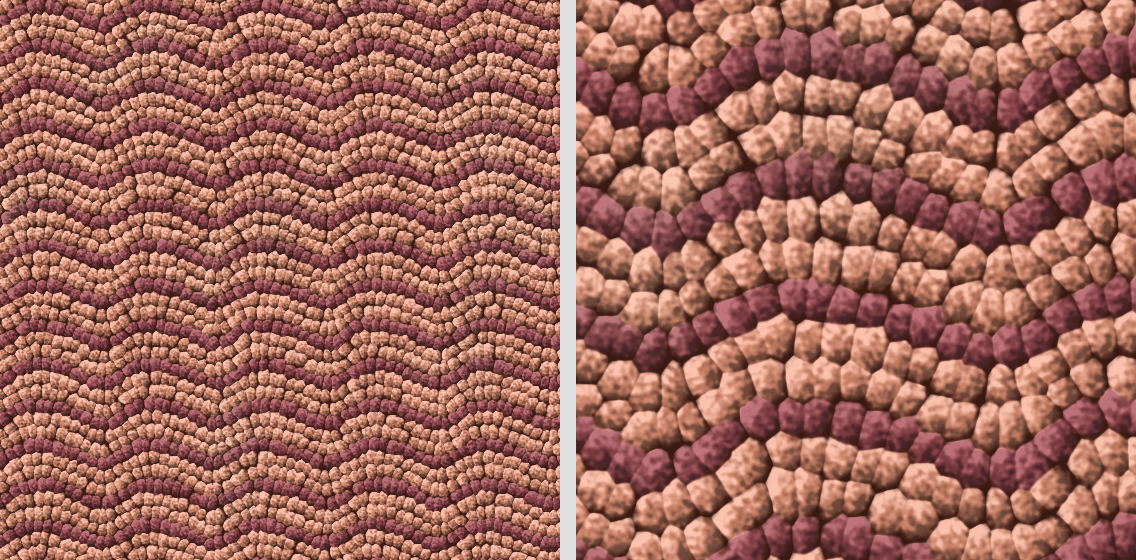
Left: the whole. Right: its middle third, enlarged.
Write a WebGL 2 fragment shader that draws this texture.

```glsl
#version 300 es
precision highp float;

uniform vec2 u_resolution;
out vec4 fragColor;

#define WAVES 5.0         // crests across the canvas
#define WAVE_HEIGHT 0.0165
#define WAVE_START 0.35   // first crest, in waves
#define BANDS 14.0        // each band is one wine row and two tan rows
#define ROW_SHIFT 0.48
#define LOOPS 62.0        // yarn loops along a row
#define WOBBLE 0.17       // unevenness of rows, in rows
#define WEAR 0.20
#define FIBRE 0.60

const float TAU = 6.2831853;
const vec3 CREVICE = vec3(0.23, 0.10, 0.07);
const vec3 TAN = vec3(0.77, 0.49, 0.39);
const vec3 TAN_LIGHT = vec3(0.99, 0.76, 0.68);
const vec3 WINE = vec3(0.51, 0.25, 0.27);
const vec3 WINE_LIGHT = vec3(0.75, 0.45, 0.48);

vec2 hash2(vec2 p) {
    vec3 q = fract(p.xyx * vec3(0.1031, 0.1030, 0.0973));
    q += dot(q, q.yzx + 33.33);
    return fract((q.xx + q.yz) * q.zy);
}

float gradientDot(vec2 cell, vec2 offset) {
    float angle = TAU * hash2(cell).x;
    return dot(vec2(cos(angle), sin(angle)), offset);
}

float gradientNoise(vec2 p) {
    vec2 i = floor(p), f = fract(p);
    vec2 u = f * f * f * (f * (f * 6.0 - 15.0) + 10.0);
    vec2 e = vec2(1.0, 0.0);
    float low = mix(gradientDot(i, f), gradientDot(i + e.xy, f - e.xy), u.x);
    float high = mix(gradientDot(i + e.yx, f - e.yx), gradientDot(i + e.xx, f - e.xx), u.x);
    return mix(low, high, u.y);
}

// Wave with broad crests, a long fall and a shorter rise
float wave(float x) {
    float phase = TAU * (WAVES * x - WAVE_START);
    phase -= 0.22 * (1.0 - cos(phase));
    return WAVE_HEIGHT * (cos(phase) - 0.10 * cos(2.0 * phase));
}

mat2 rotation(float angle) {
    float c = cos(angle), s = sin(angle);
    return mat2(c, s, -s, c);
}

void main() {
    vec2 uv = gl_FragCoord.xy / u_resolution;

    // Yarn space: x counts loops, y counts rows
    float rows = BANDS * 3.0;
    float slope = (wave(uv.x + 0.002) - wave(uv.x - 0.002)) / 0.004;
    float lean = slope * inversesqrt(1.0 + slope * slope) * LOOPS / rows;
    vec2 yarn = vec2(uv.x * LOOPS, (uv.y - wave(uv.x)) * rows - ROW_SHIFT);
    yarn.y += WOBBLE * (gradientNoise(uv * 9.0) + 1.2 * gradientNoise(uv * 23.0 + 7.0));
    yarn.x += 0.3 * gradientNoise(uv * 17.0 + 31.0);

    // Blend neighbouring loops by height, so the tallest one shows
    float total = 0.0, height = -1.0, light = 0.0, wine = 0.0, tint = 0.0, fibre = 0.0;
    for (int j = -1; j <= 1; j++) {
        float row = floor(yarn.y) + float(j);
        float isWine = 1.0 - step(0.5, abs(mod(row, 3.0) - 1.0));
        // Loops stand square to their row
        float along = yarn.x + lean * (yarn.y - row - 0.5) + 9.0 * hash2(vec2(row, 71.0)).x;
        for (int i = -1; i <= 1; i++) {
            vec2 id = vec2(floor(along) + float(i), row);
            vec2 jitter = hash2(id + 100.0);
            vec2 kind = hash2(id + 300.0);
            vec2 d = vec2(along, yarn.y) - id - 0.5 - (jitter - 0.5) * vec2(0.38, 0.24);
            vec2 q = rotation(0.2 + 0.9 * (kind.x - 0.5)) * d;
            vec2 radius = vec2(0.67, 0.68) + 0.12 * (kind.yx - 0.5);
            float h = 1.0 - dot(q / radius, q / radius) + 0.16 * (kind.y - 0.5);
            float weight = exp(14.0 * h);
            total += weight;
            height = max(height, h);
            light += weight * dot(d, vec2(-0.55, 0.85));
            wine += weight * isWine;
            tint += weight * (kind.y - 0.5);
            fibre += weight * gradientNoise(q * vec2(2.2, 5.0) + id * 11.0);
        }
    }
    light /= total;
    wine /= total;
    tint /= total;
    fibre /= total;

    // Rounded light, yarn fibres and fine grain
    float grain = gradientNoise(uv * 200.0) + 0.6 * gradientNoise(uv * 310.0 + 5.0);
    float lit = 0.40 + 1.05 * light + FIBRE * (0.7 * fibre + 0.8 * grain) + 0.2 * tint;
    float open = smoothstep(-0.12, 0.60, height + 0.45 * light + 0.22 * grain);
    vec3 base = mix(TAN, WINE, wine);
    vec3 bright = mix(TAN_LIGHT, WINE_LIGHT, wine);
    vec3 color = base * mix(0.58, 1.0, smoothstep(-0.1, 0.45, lit));
    color = mix(color, bright, smoothstep(0.32, 0.95, lit));
    color = mix(CREVICE, color, open);

    // Dusty, faded patches
    float patches = gradientNoise(uv * 4.0 + 13.0) + 0.5 * gradientNoise(uv * 11.0 + 3.0);
    float worn = WEAR * smoothstep(0.05, 0.6, patches);
    float gray = dot(color, vec3(0.3, 0.59, 0.11));
    color = mix(color, gray * vec3(1.12, 0.97, 0.85), worn);
    color *= 1.0 + 0.03 * patches;

    fragColor = vec4(clamp(color, 0.0, 1.0), 1.0);
}
```
